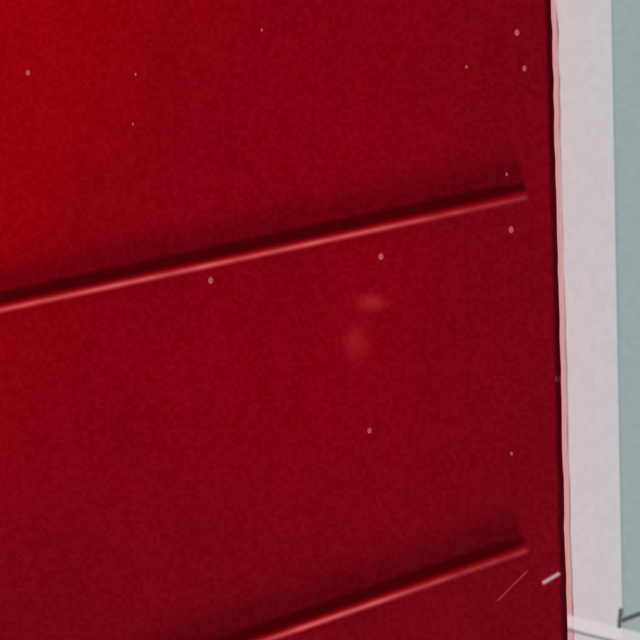
This texture is drawn by a WebGL 2 fragment shader. Its source:

```glsl
#version 300 es
precision highp float;

uniform vec2 u_resolution;
out vec4 fragColor;

const vec3 RED_BRIGHT = vec3(0.60, 0.005, 0.045);
const vec3 RED = vec3(0.51, 0.012, 0.072);
const vec3 RED_DULL = vec3(0.42, 0.035, 0.09);
const vec3 GROOVE_DARK = vec3(0.25, 0.0, 0.02);
const vec3 GROOVE_LIGHT = vec3(0.82, 0.34, 0.34);
const vec3 CHIP = vec3(0.80, 0.52, 0.50);
const vec3 GAP = vec3(0.20, 0.02, 0.05);
const vec3 EDGE_PINK = vec3(0.80, 0.60, 0.59);
const vec3 FRAME = vec3(0.80, 0.76, 0.77);
const vec3 WALL = vec3(0.60, 0.65, 0.655);

float hash(vec2 p) {
    vec3 q = fract(vec3(p.xyx) * 0.1031);
    q += dot(q, q.yzx + 33.33);
    return fract((q.x + q.y) * q.z);
}

float noise(vec2 p) {
    vec2 i = floor(p), f = fract(p);
    f = f * f * (3.0 - 2.0 * f);
    return mix(mix(hash(i), hash(i + vec2(1, 0)), f.x),
               mix(hash(i + vec2(0, 1)), hash(i + vec2(1, 1)), f.x), f.y);
}

float fbm(vec2 p) {
    float sum = 0.0, amp = 0.5;
    for (int i = 0; i < 4; i++) {
        sum += amp * noise(p);
        p = p * 2.03 + 17.0;
        amp *= 0.5;
    }
    return sum;
}

// Soft band of given half width around zero
float band(float d, float halfWidth, float soft) {
    return 1.0 - smoothstep(halfWidth - soft, halfWidth + soft, abs(d));
}

float blob(vec2 p, vec2 center, vec2 radius) {
    vec2 q = (p - center) / radius;
    return exp(-dot(q, q));
}

float segment(vec2 p, vec2 a, vec2 b) {
    vec2 ab = b - a;
    return length(p - a - ab * clamp(dot(p - a, ab) / dot(ab, ab), 0.0, 1.0));
}

// Red sheet with broad shading, fine grain and faint smudges
vec3 paint(vec2 p) {
    vec3 c = mix(RED_BRIGHT, RED, smoothstep(-0.1, 0.5, p.x + 0.45 * (1.0 - p.y)));
    c = mix(c, RED_DULL, 0.55 * smoothstep(0.55, 0.9, p.x));
    c = mix(c, RED_DULL, 0.55 * smoothstep(0.45, 0.0, p.y));
    float streaks = fbm(p * vec2(45.0, 9.0));
    c *= 0.93 + 0.14 * mix(fbm(p * 9.0), streaks, 0.5);
    c += vec3(0.035, 0.03, 0.025) * (noise(p * 190.0) - 0.5);
    float smudge = blob(p, vec2(0.58, 0.528), vec2(0.022, 0.012))
                 + 0.7 * blob(p, vec2(0.557, 0.465), vec2(0.018, 0.025));
    return c + vec3(0.12, 0.10, 0.08) * smudge;
}

// Pressed crease running left from its rounded right end
vec3 groove(vec3 c, vec2 p, vec2 end, float slope, float soft) {
    vec2 along = normalize(vec2(1.0, slope));
    vec2 q = p - end;
    float s = dot(q, along);
    float d = dot(q, vec2(-along.y, along.x));
    float fromEnd = max(-s, 0.0);
    float body = 1.0 - smoothstep(-0.006, 0.004, s);
    float width = mix(0.006, 0.0105, smoothstep(0.0, 0.06, fromEnd));
    float glint = 0.5 + 0.5 * smoothstep(0.02, 0.3, fromEnd);
    glint *= 0.75 + 0.4 * noise(vec2(s * 35.0, end.y * 20.0));
    c *= 1.0 - 0.2 * body * blob(vec2(0.0, d), vec2(0.0, 0.025), vec2(1.0, 0.035));
    c = mix(c, GROOVE_DARK, 0.85 * body * band(d - 0.007, width, soft + 0.004));
    c = mix(c, RED_BRIGHT, 0.6 * body * band(d + 0.004, 0.003, soft + 0.003));
    return mix(c, GROOVE_LIGHT, glint * body * band(d + 0.0105, 0.0035, soft + 0.003));
}

// Sparse paint chips, one candidate per cell, denser to the right
vec3 chips(vec3 c, vec2 p, float soft) {
    vec2 id = floor(p * 13.0);
    vec2 center = (id + 0.2 + 0.6 * vec2(hash(id + 3.1), hash(id + 8.7))) / 13.0;
    float present = step(0.97 - 0.12 * center.x, hash(id + 21.4));
    float radius = 0.002 + 0.003 * hash(id + 5.9);
    float spot = 1.0 - smoothstep(radius - soft, radius + soft, length((p - center) * vec2(1.2, 0.9)));
    return mix(c, CHIP, 0.6 * present * spot);
}

void main() {
    vec2 p = gl_FragCoord.xy / u_resolution;
    float soft = 1.0 / min(u_resolution.x, u_resolution.y);

    // Panel with two creases, the lower one steeper
    vec3 c = paint(p);
    for (int i = 0; i < 2; i++) {
        float k = float(i);
        c = groove(c, p, vec2(0.822, 0.702 - 0.552 * k), 0.214 + 0.129 * k, soft);
    }
    c = chips(c, p, soft);
    c = mix(c, CHIP, 0.45 * band(segment(p, vec2(0.778, 0.062), vec2(0.823, 0.107)), 0.001, soft));

    // Worn panel edge, pale frame and wall beyond
    float edge = mix(0.886, 0.861, p.y) + 0.002 * (noise(vec2(p.y * 40.0, 2.0)) - 0.5);
    float frameEnd = mix(0.972, 0.954, p.y);
    float x = p.x - edge;
    c = mix(c, GAP, 0.85 * band(x + 0.004, 0.004, soft + 0.003));
    float across = clamp(x / (frameEnd - edge), 0.0, 1.0);
    vec3 frame = mix(FRAME * vec3(1.02, 0.98, 0.98), FRAME * vec3(0.97, 1.0, 1.0), across);
    frame = mix(frame, EDGE_PINK, band(x - 0.003, 0.005, soft + 0.002));
    frame = mix(frame, RED_DULL, 0.6 * band(x - 0.009, 0.001, soft + 0.001) * noise(vec2(p.y * 22.0, 7.0)));
    vec3 wall = WALL * (1.0 - 0.08 * band(p.x - frameEnd, 0.004, 0.004));
    vec3 trim = mix(frame, wall, smoothstep(-soft, soft + 0.002, p.x - frameEnd));
    trim += 0.035 * (fbm(p * 120.0) - 0.5);

    // Foot of the frame with its small dark fastener
    float lip = p.y - 0.030 + 0.25 * x;
    trim = mix(trim, FRAME * 1.07, 0.8 * band(lip, 0.010, 0.004));
    trim = mix(trim, WALL * 0.7, 0.7 * band(lip + 0.014, 0.002, soft + 0.002));
    float clip = min(segment(p, vec2(0.968, 0.022), vec2(0.970, 0.046)),
                     segment(p, vec2(0.968, 0.029), vec2(1.0, 0.041)));
    trim = mix(trim, vec3(0.22, 0.23, 0.24), 0.8 * band(clip, 0.003, soft + 0.002));

    c = mix(c, trim, smoothstep(-soft, soft, x));
    float flake = segment(p, vec2(0.850, 0.090), vec2(0.872, 0.103));
    c = mix(c, FRAME, 0.85 * band(flake, 0.003, soft + 0.002));
    fragColor = vec4(clamp(c, 0.0, 1.0), 1.0);
}
```
